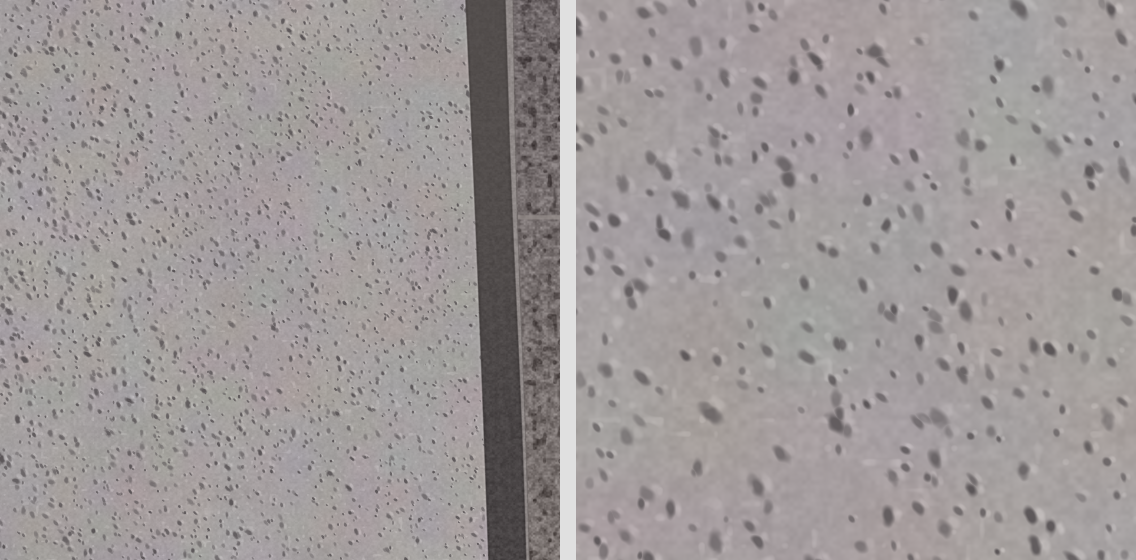
Left: the whole. Right: its middle third, enlarged.
Write a Shadertoy shader that draws this texture.

```glsl
float hash(vec2 p) {
    return fract(sin(dot(p, vec2(127.1, 311.7))) * 43758.5453);
}

float noise(vec2 p) {
    vec2 i = floor(p), f = fract(p);
    f = f * f * (3.0 - 2.0 * f);
    return mix(mix(hash(i), hash(i + vec2(1, 0)), f.x),
               mix(hash(i + vec2(0, 1)), hash(i + vec2(1, 1)), f.x), f.y);
}

// Slanted chips scattered on a jittered grid: x = dark chip, y = pale rim beside it
vec2 chips(vec2 p, float cells, float size, float seed) {
    vec2 cover = vec2(0.0);
    for (int j = -1; j <= 1; j++)
    for (int i = -1; i <= 1; i++) {
        vec2 id = floor(p * cells) + vec2(i, j);
        vec2 key = id + seed;
        vec2 centre = (id + vec2(hash(key), hash(key + 41.3))) / cells;
        float crowding = noise(centre * 13.0 + seed);
        if (hash(key + 17.9) > 0.2 + 0.65 * crowding) continue;

        float angle = -1.05 + 1.1 * (hash(key + 73.1) - 0.5);
        vec2 along = vec2(cos(angle), sin(angle));
        vec2 d = p - centre;
        vec2 q = vec2(dot(d, along), dot(d, vec2(-along.y, along.x)));
        float radius = size * mix(0.6, 1.35, pow(hash(key + 5.7), 1.6));
        vec2 shape = radius * vec2(mix(1.1, 1.9, hash(key + 29.3)), 0.9);
        float wobble = 0.5 * (noise(p * 260.0 + seed) - 0.5);
        float dist = length(q / shape) + wobble;
        float rim = length((q - vec2(0.3, 1.6) * radius) / shape) + wobble;
        float strength = mix(0.4, 1.0, hash(key + 91.7));
        cover = max(cover, strength * (1.0 - smoothstep(vec2(0.4, 0.2), vec2(1.35, 1.1), vec2(dist, rim))));
    }
    return cover;
}

void mainImage(out vec4 fragColor, in vec2 fragCoord) {
    vec2 uv = fragCoord / iResolution.xy;
    float soft = max(0.0016, 1.0 / iResolution.x);
    float grain = noise(uv * 210.0) + 0.6 * noise(uv * 390.0 + 31.0) - 0.8;

    // Pale panel with faint tinted clouds
    vec3 cloud = vec3(noise(uv * 17.0), noise(uv * 17.0 + 50.0), noise(uv * 17.0 + 90.0)) - 0.5;
    vec3 color = vec3(0.648, 0.627, 0.627) + 0.028 * cloud + 0.045 * grain;
    color += 0.02 * (noise(uv * 5.0 + 8.0) - 0.5);

    // Chips shrink towards the strip
    float size = mix(0.0043, 0.0029, uv.x);
    vec2 coarse = chips(uv, 46.0, size, 3.0);
    vec2 fine = chips(uv, 57.0, size * 0.8, 120.0);
    vec2 chip = max(coarse, fine * 0.85);
    float flake = smoothstep(0.82, 0.97, noise(uv * 120.0 + 60.0));
    color += 0.09 * max(chip.y, 0.6 * flake);
    color = mix(color, vec3(0.31, 0.29, 0.30), 0.88 * chip.x);

    // Coarse brown panel on the right with a pale joint
    float grit = noise(uv * 150.0 + 11.0) + 0.7 * noise(uv * 300.0 + 5.0) - 0.85;
    vec3 stone = mix(vec3(0.48, 0.45, 0.44), vec3(0.45, 0.42, 0.425), uv.y) + 0.17 * grit;
    stone -= 0.13 * smoothstep(0.62, 0.85, noise(uv * vec2(110.0, 85.0) + 77.0));
    float joint = 1.0 - smoothstep(0.002, 0.0055, abs(uv.y - 0.612));
    stone = mix(stone, vec3(0.58, 0.55, 0.54), 0.75 * joint);

    // Leaning dark strip and its narrow light border
    float left = mix(0.872, 0.831, uv.y) + 0.0015 * sin(uv.y * 3.14);
    float right = mix(0.940, 0.902, uv.y) + 0.0012 * sin(uv.y * 7.0);
    float border = right + mix(0.006, 0.014, uv.y * uv.y);
    vec3 strip = mix(vec3(0.285, 0.267, 0.27), vec3(0.325, 0.305, 0.30), smoothstep(0.1, 0.75, uv.y));
    strip += mix(0.07, 0.025, uv.y) * grain;
    strip -= 0.045 * (1.0 - smoothstep(0.0, 0.006, uv.x - left));
    strip -= 0.04 * smoothstep(-0.007, 0.0, uv.x - right);
    vec3 trim = vec3(0.57, 0.545, 0.54) + 0.07 * grain;
    trim -= 0.14 * smoothstep(0.003, 0.0, border - uv.x);

    color += 0.035 * smoothstep(-0.006, -0.001, uv.x - left);
    color = mix(color, strip, smoothstep(-soft, soft, uv.x - left));
    color = mix(color, trim, smoothstep(-soft, soft, uv.x - right));
    color = mix(color, stone, smoothstep(-soft, soft, uv.x - border));
    fragColor = vec4(color, 1.0);
}
```
